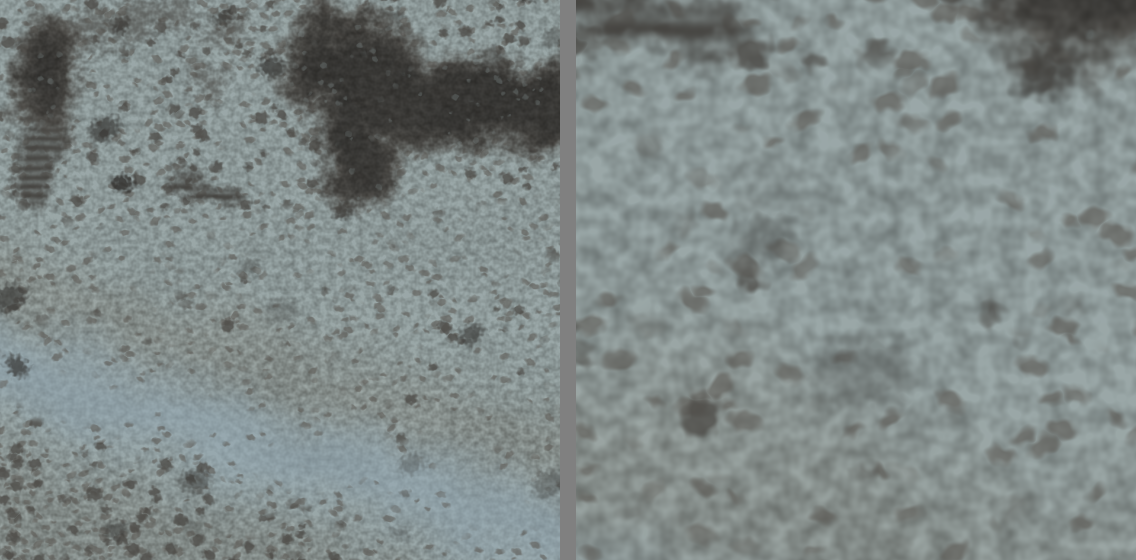
Left: the whole. Right: its middle third, enlarged.
Give the GLSL for this texture, as a WebGL 1 fragment shader.

```glsl
precision highp float;
// Weathered grey concrete: a mottled blue-grey ground with slanting tints,
// soft dark damp stains built from warped capsules, and scattered pits
// drawn as randomly turned ellipses in jittered cells.

uniform vec2 u_resolution;

#define LIGHT vec3(0.585, 0.637, 0.637)
#define MIDTONE vec3(0.435, 0.472, 0.470)
#define BROWN vec3(0.365, 0.355, 0.335)
#define DARK vec3(0.200, 0.195, 0.185)
#define BLUE_TINT vec3(-0.012, 0.004, 0.030)
#define WARM_TINT vec3(0.000, -0.020, -0.036)
#define GRAIN_FREQ 92.0
#define GRAIN_AMOUNT 0.85
#define STAIN_WARP 0.040
#define STAIN_SOFT 0.026
#define SLOPE 0.30

vec2 hash2(vec2 p) {
  vec3 q = fract(vec3(p.xyx) * vec3(0.1031, 0.1030, 0.0973));
  q += dot(q, q.yzx + 33.33);
  return fract((q.xx + q.yz) * q.zy);
}

vec2 gradientAt(vec2 cell) {
  float angle = 6.2832 * hash2(cell + 57.0).x;
  return vec2(cos(angle), sin(angle));
}

// Gradient noise, roughly -0.7 to 0.7
float noise(vec2 p) {
  vec2 i = floor(p), f = p - i;
  vec2 u = f * f * f * (f * (f * 6.0 - 15.0) + 10.0);
  vec2 e = vec2(1.0, 0.0);
  float low = mix(dot(gradientAt(i), f), dot(gradientAt(i + e.xy), f - e.xy), u.x);
  float high = mix(dot(gradientAt(i + e.yx), f - e.yx), dot(gradientAt(i + e.xx), f - e.xx), u.x);
  return mix(low, high, u.y);
}

float fbm(vec2 p) {
  float sum = 0.0, amp = 1.0;
  for (int i = 0; i < 4; i++) {
    sum += amp * noise(p);
    p = p * 2.03 + 17.3;
    amp *= 0.55;
  }
  return sum;
}

float capsule(vec2 p, vec2 a, vec2 b, float radius) {
  vec2 ab = b - a;
  float t = clamp(dot(p - a, ab) / dot(ab, ab), 0.0, 1.0);
  return length(p - a - ab * t) - radius;
}

// Coverage by pits: one possible ellipse per cell, sizes in cell units
float pits(vec2 p, float cells, float density, float stretch, float seed) {
  vec2 q = p * cells + 0.22 * vec2(noise(p * 130.0 + seed), noise(p * 130.0 - seed));
  vec2 base = floor(q);
  float cover = 0.0;
  for (int j = -1; j <= 1; j++) {
    for (int i = -1; i <= 1; i++) {
      vec2 cell = base + vec2(float(i), float(j));
      vec2 place = hash2(cell + seed);
      vec2 kind = hash2(cell + seed + 91.7);
      float turn = (kind.y - 0.5) * 1.6;
      vec2 d = q - cell - place;
      d = vec2(cos(turn) * d.x + sin(turn) * d.y, cos(turn) * d.y - sin(turn) * d.x);
      float radius = mix(0.16, 0.38, fract(kind.y * 7.3));
      float dist = length(d * vec2(1.0 / stretch, 1.0)) - radius;
      float present = smoothstep(0.0, 0.12, density - kind.x);
      cover = max(cover, present * (1.0 - smoothstep(-0.13, 0.13, dist)));
    }
  }
  return cover;
}

void main() {
  vec2 p = gl_FragCoord.xy / u_resolution;
  float slant = p.y + SLOPE * p.x + 0.05 * fbm(p * 5.0);
  float cloud = fbm(p * vec2(5.0, 8.0) + 3.0);
  float fine = noise(p * vec2(0.8, 1.0) * GRAIN_FREQ) + 0.55 * noise(p * GRAIN_FREQ * 1.9 + 8.0);

  // Slanting zones: a clean bluish strip, a warm strip, dirt low on the left
  float blueZone = exp(-pow((slant - 0.34) / 0.085, 2.0));
  float warmZone = exp(-pow((slant - 0.50) / 0.075, 2.0));
  float dirtZone = 1.0 - smoothstep(0.15, 0.27, slant);
  float topZone = smoothstep(0.58, 0.70, p.y);

  // Ground
  float grain = fine * GRAIN_AMOUNT * (1.0 - 0.55 * blueZone);
  float tone = 0.76 + grain + 0.20 * cloud + 0.13 * blueZone - 0.20 * warmZone - 0.22 * dirtZone;
  vec3 color = mix(MIDTONE, LIGHT, clamp(tone, -0.25, 1.12));
  color += BLUE_TINT * blueZone + WARM_TINT * (0.7 * warmZone + 0.6 * dirtZone);

  // Pits, from small faint dashes to a few large dark holes
  float patchy = 0.22 * cloud;
  float dashes = pits(p, 62.0, 0.24 + 0.38 * dirtZone + 0.10 * topZone + patchy - 0.14 * blueZone, 1.7, 11.0);
  float dots = pits(p, 36.0, 0.10 + 0.22 * topZone + 0.40 * dirtZone + patchy - 0.08 * blueZone, 1.25, 43.0);
  float holes = pits(p, 17.0, 0.09 + 0.05 * topZone, 1.4, 71.0);
  color = mix(color, BROWN, 0.62 * dashes);
  color = mix(color, mix(BROWN, DARK, 0.40), 0.78 * dots);
  color = mix(color, DARK, 0.85 * holes);

  // Large stain with an arm to the right and a tail hanging down
  vec2 w = p + STAIN_WARP * vec2(fbm(p * 11.0), fbm(p * 11.0 + 40.0));
  float big = capsule(w, vec2(0.58, 0.88), vec2(0.69, 0.86), 0.080);
  big = min(big, capsule(w, vec2(0.56, 0.96), vec2(0.65, 0.93), 0.038));
  big = min(big, capsule(w, vec2(0.69, 0.81), vec2(1.08, 0.815), 0.082));
  big = min(big, capsule(w, vec2(0.62, 0.80), vec2(0.643, 0.695), 0.068));

  // Left stain, its streaked foot, and fainter smudges
  float left = capsule(w, vec2(0.085, 0.91), vec2(0.085, 0.81), 0.053);
  float foot = capsule(w, vec2(0.080, 0.76), vec2(0.055, 0.66), 0.038);
  foot = min(foot, capsule(w, vec2(0.335, 0.665), vec2(0.395, 0.665), 0.021));
  float faint = capsule(w, vec2(0.10, 0.92), vec2(0.31, 0.985), 0.022);
  faint = min(faint, capsule(w, vec2(0.375, 0.95), vec2(0.42, 0.945), 0.022));
  faint = min(faint, capsule(w, vec2(0.36, 0.86), vec2(0.38, 0.84), 0.018));
  float streaks = 0.5 + 0.5 * sin(370.0 * p.y + 3.0 * noise(p * 14.0));
  float body = min(big, left) + 0.008 * fine;
  float stain = 1.0 - smoothstep(-STAIN_SOFT, STAIN_SOFT, body);
  float footStain = (1.0 - smoothstep(-0.018, 0.018, foot + 0.008 * fine)) * (0.62 + 0.38 * streaks);
  float smudge = 0.55 * (1.0 - smoothstep(-0.03, 0.03, faint + 0.02 * fine));
  float depth = smoothstep(0.015, -0.055, body);
  vec3 stainColor = mix(BROWN, DARK, clamp(0.28 + 0.72 * depth + 0.25 * cloud, 0.0, 1.0));
  stainColor += 0.045 * fine;

  // Pale flecks showing through the stain
  float flecks = pits(p, 70.0, 0.22 + 0.3 * cloud, 1.1, 123.0);
  stainColor = mix(stainColor, MIDTONE, 0.42 * flecks);
  color = mix(color, mix(BROWN, DARK, 0.35), smudge);
  color = mix(color, mix(BROWN, DARK, 0.60), 0.92 * footStain);
  color = mix(color, stainColor, 0.96 * stain);

  gl_FragColor = vec4(clamp(color, 0.0, 1.0), 1.0);
}
```
